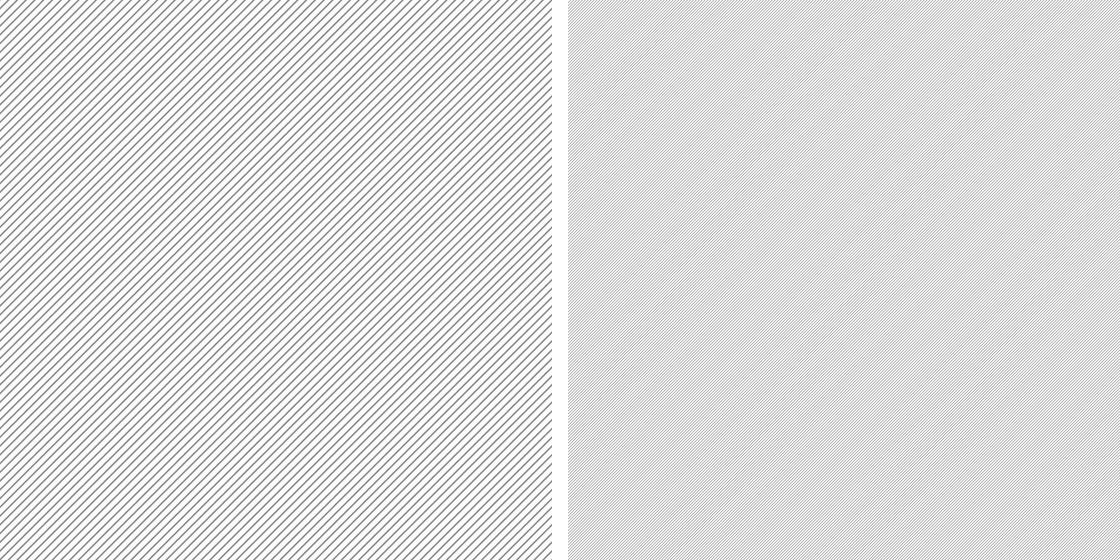
Left, the tile; right, the same tile 3 across and 3 down.
A Shadertoy shader for this pattern:

```glsl
const vec2 REPEATS = vec2(63.0, 64.0);        // stripes across and down
const float HALF_WIDTH = 0.115;               // in stripe periods
const float SOFTNESS = 0.1;                   // least edge blur, in periods
const float PHASE = 0.025;
const vec3 PAPER = vec3(0.985);
const vec3 INK = vec3(0.495);
const vec2 GRAIN_CELLS = vec2(252.0, 256.0);  // wear cells across and down
const float EDGE_WEAR = 0.022;                // line wobble, in periods
const float TONE_WEAR = 0.08;                 // ink density variation

float hash(vec2 p) {
    vec3 q = fract(vec3(p.xyx) * 0.1031);
    q += dot(q, q.yzx + 33.33);
    return fract((q.x + q.y) * q.z);
}

// Value noise that wraps at the canvas edges
float wrappedNoise(vec2 uv, vec2 cells) {
    vec2 p = uv * cells;
    vec2 cell = floor(p);
    vec2 f = fract(p);
    f = f * f * (3.0 - 2.0 * f);
    vec2 a = mod(cell, cells);
    vec2 b = mod(cell + 1.0, cells);
    return mix(mix(hash(a), hash(vec2(b.x, a.y)), f.x),
               mix(hash(vec2(a.x, b.y)), hash(b), f.x), f.y);
}

void mainImage(out vec4 fragColor, in vec2 fragCoord) {
    vec2 uv = fragCoord / iResolution.xy;
    float grain = wrappedNoise(uv, GRAIN_CELLS) - 0.5;

    // Distance to the nearest diagonal line, in periods
    float phase = REPEATS.x * uv.x - REPEATS.y * uv.y + PHASE;
    phase += EDGE_WEAR * grain;
    float dist = abs(fract(phase + 0.5) - 0.5);

    // Edge blur spans one pixel to each side
    vec2 pixel = REPEATS / iResolution.xy;
    float blur = max(max(pixel.x, pixel.y), SOFTNESS);
    float line = 1.0 - smoothstep(HALF_WIDTH - blur, HALF_WIDTH + blur, dist);

    line *= 1.0 + TONE_WEAR * grain;
    fragColor = vec4(mix(PAPER, INK, line), 1.0);
}
```
